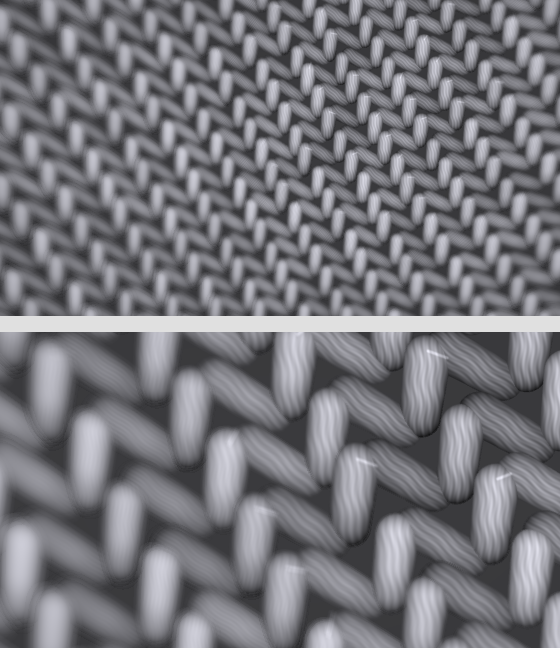
Top: the whole. Bottom: its middle third, enlarged.
Give the GLSL for this texture, as a Shadertoy shader.

```glsl
// Grey knitted fabric: slanted columns of V stitches with shallow depth of field.

const vec2  ANCHOR = vec2(0.861, 0.70);      // origin of the fabric lattice
const float COLUMN_WIDTH = 0.132;            // in canvas heights
const float COLUMN_SLANT = 0.51;
const float COLUMN_STRETCH = 0.0024;         // columns widen toward both sides
const float ROW_SLANT = 0.42;
const float ROW_BEND = 0.08;                 // rows flatten toward the left
const vec2  ROW_DENSITY = vec2(9.4, 12.2);   // rows per canvas height, left and right
const float ROW_ASPECT = 0.62;               // row height over column width
const vec2  ARM_DIR = vec2(0.558, 0.830);
const float ARM_HALF = 0.27;
const float ARM_RADIUS = 0.188;
const float ARM_LIFT = 0.9;                  // upper ends lie over lower ones
const float GAP_TONE = 0.22;
const float EDGE_TONE = 0.21;
const float LEFT_TONE = 0.55;
const float RIGHT_TONE = 0.73;
const float FIBRE_DEPTH = 0.055;
const float HAIR_TONE = 0.18;
const vec2  FOCUS = vec2(1.22, 0.72);
const float MAX_BLUR = 0.015;
const int   TAPS = 7;
const vec3  YARN_TINT = vec3(1.0, 1.0, 1.05);

float hash(vec2 p) {
    vec3 q = fract(p.xyx * 0.1031);
    q += dot(q, q.yzx + 33.33);
    return fract((q.x + q.y) * q.z);
}

float segment(vec2 p, vec2 tip) {
    return length(p - tip * clamp(dot(p, tip) / dot(tip, tip), 0.0, 1.0));
}

// Canvas position to (column, row), where whole numbers are stitch centres
vec2 fabricCoords(vec2 p) {
    vec2 d = p - ANCHOR;
    float bend = d.x / COLUMN_WIDTH;
    float column = (d.x + COLUMN_SLANT * d.y) / COLUMN_WIDTH
                 - COLUMN_STRETCH * bend * bend * bend;
    float density = mix(ROW_DENSITY.x, ROW_DENSITY.y, smoothstep(0.0, 1.05, p.x));
    float climb = d.y - (ROW_SLANT + ROW_BEND * d.x) * d.x;
    return vec2(column + 0.25, climb * density + 0.1);
}

// Tone of one yarn arm; local x runs across it and y along it
float yarnTone(vec2 local, float roundness, float side, float seed, float detail) {
    float peak = side > 0.0 ? RIGHT_TONE : LEFT_TONE;
    float tone = mix(EDGE_TONE, peak, roundness * sqrt(roundness));
    tone *= mix(0.7, 1.0, smoothstep(-0.42, 0.0, local.y));
    tone += 0.12 * local.y * side - 0.2 * local.x + 0.1 * (seed - 0.5);
    float twist = local.x * 85.0 + local.y * 24.0 + seed * 6.0
                + sin(local.y * 17.0 + seed * 20.0);
    float fibres = sin(twist) + 0.6 * sin(twist * 2.1 - local.y * 31.0);
    return tone + FIBRE_DEPTH * detail * fibres * roundness;
}

// Each half column is a strip of parallel arms; test two strips, two rows each
float knitTone(vec2 f, float detail) {
    float home = floor(2.0 * f.x);
    float toward = fract(2.0 * f.x) > 0.5 ? 1.0 : -1.0;
    float rise = ARM_DIR.y / (ARM_DIR.x * ROW_ASPECT);
    float top = -1.0, hair = 0.0, round0 = 0.0, side0 = 0.0, seed0 = 0.0;
    vec2 local0 = vec2(0.0);
    for (int k = 0; k < 4; k++) {
        float strip = home + toward * float(k / 2);
        float side = mod(strip, 2.0) < 0.5 ? 1.0 : -1.0;
        float x = f.x - 0.5 * strip - 0.25;
        float row = floor(f.y - side * rise * x) + float(k % 2);
        float seed = hash(vec2(strip, row) + 60.0);
        float other = fract(seed * 17.3);
        vec2 jitter = (vec2(seed, other) - 0.5) * vec2(0.06, 0.16);
        vec2 q = (vec2(x, f.y - row) - jitter) * vec2(side, ROW_ASPECT);
        vec2 local = vec2(q.x * ARM_DIR.y - q.y * ARM_DIR.x, dot(q, ARM_DIR));

        // Rounded arm, a little fuller at the upper end
        float radius = ARM_RADIUS * (1.0 + 0.25 * local.y) * mix(0.94, 1.05, other);
        vec2 cap = vec2(local.x, max(abs(local.y) - ARM_HALF, 0.0)) / radius;
        float roundness = sqrt(max(1.0 - dot(cap, cap), 0.0));
        float height = roundness + ARM_LIFT * local.y + 0.14 * side;
        if (roundness > 0.0 && height > top) {
            top = height;
            local0 = local;
            round0 = roundness;
            side0 = side;
            seed0 = seed;
        }

        // Loose fibre at the tip of some right arms
        if (side > 0.0 && other > 0.35) {
            vec2 strand = vec2(0.12, 0.3 * (seed - 0.45));
            float gap = segment(q - ARM_DIR * (ARM_HALF + 0.07), strand);
            hair = max(hair, 1.0 - smoothstep(0.003, 0.022, gap));
        }
    }
    float tone = GAP_TONE;
    if (round0 > 0.0) tone = yarnTone(local0, round0, side0, seed0, detail);
    return tone + HAIR_TONE * hair * detail;
}

void mainImage(out vec4 fragColor, in vec2 fragCoord) {
    vec2 p = fragCoord / iResolution.y;

    // Lens blur: average over a spiral disc that grows away from the focus
    float defocus = smoothstep(0.15, 1.1, length((p - FOCUS) * vec2(1.0, 0.9)));
    float detail = 1.0 - smoothstep(0.1, 0.6, defocus);
    float blur = 0.7 / iResolution.y + MAX_BLUR * defocus;
    float tone = 0.0;
    for (int n = 0; n < TAPS; n++) {
        float angle = 2.4 * float(n);
        float reach = blur * sqrt((float(n) + 0.5) / float(TAPS));
        vec2 offset = reach * vec2(cos(angle), sin(angle));
        tone += knitTone(fabricCoords(p + offset), detail);
    }
    tone /= float(TAPS);

    // Slightly darker corners
    vec2 centred = fragCoord / iResolution.xy - 0.5;
    tone *= 1.03 - 0.2 * dot(centred, centred);
    fragColor = vec4(clamp(tone * YARN_TINT, 0.0, 1.0), 1.0);
}
```
